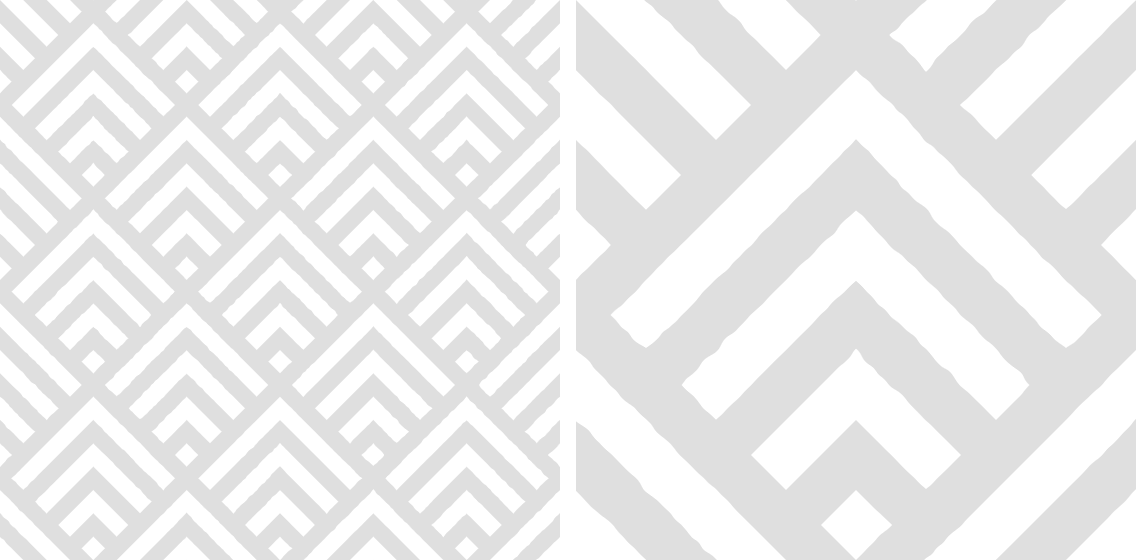
Left: the whole. Right: its middle third, enlarged.
Reproduce this pattern procedurally as a WebGL 2 fragment shader.

```glsl
#version 300 es
precision highp float;

uniform vec2 u_resolution;
out vec4 outColor;

const vec3 GROUND_COLOR = vec3(0.873);
const vec3 STRIPE_COLOR = vec3(1.0);
const float REPEATS = 3.0;                // repeats across and down
const vec2 APEX = vec2(0.5, 0.875);       // tip of a chevron, in repeats
const float STRIPE = 0.125;               // stripe width, in diamond sides
const float ARM_END = 1.0 - STRIPE;       // where the chevron arms are cut
const float ROUGH_CELLS = 144.0;          // edge nicks across the canvas
const float PATCH_CELLS = 15.0;           // rough patches across the canvas
const float ROUGH_DEPTH = 0.0022;         // nick depth, in canvas units

float hash(vec2 cell) {
  uvec2 q = uvec2(cell) * uvec2(1597u, 3812u) + 71u;
  uint n = (q.x ^ (q.y << 7)) * 74779u;
  n = (n ^ (n >> 15)) * 48271u;
  n ^= n >> 13;
  return float(n & 65535u) / 65535.0;
}

// Value noise that wraps over the unit square
float wrappedNoise(vec2 uv, float cells) {
  vec2 p = uv * cells;
  vec2 i = floor(p);
  vec2 f = smoothstep(0.0, 1.0, p - i);
  vec2 lo = mod(i, cells);
  vec2 hi = mod(i + 1.0, cells);
  return mix(mix(hash(lo), hash(vec2(hi.x, lo.y)), f.x),
             mix(hash(vec2(lo.x, hi.y)), hash(hi), f.x), f.y);
}

// Distance inside the nested chevrons, in canvas units
float chevrons(vec2 uv) {
  vec2 p = uv * REPEATS - APEX;
  vec2 diagonal = vec2(p.x - p.y, -p.x - p.y);
  // Cell borders lie mid-gap so that edges smooth on both sides
  float margin = 0.5 * STRIPE;
  vec2 cell = fract(diagonal + margin) - margin;
  float depth = min(cell.x, cell.y);
  float reach = max(cell.x, cell.y);
  float band = 0.5 * STRIPE - abs(mod(depth + margin, 2.0 * STRIPE) - STRIPE);
  return min(band, ARM_END - reach) / (REPEATS * sqrt(2.0));
}

void main() {
  vec2 uv = gl_FragCoord.xy / u_resolution;
  float pixel = 1.0 / min(u_resolution.x, u_resolution.y);

  // Slightly ragged edges in scattered patches
  float patchiness = smoothstep(0.3, 0.75, wrappedNoise(uv, PATCH_CELLS));
  float nick = (wrappedNoise(uv, ROUGH_CELLS) - 0.5) * ROUGH_DEPTH * patchiness;

  float coverage = clamp((chevrons(uv) + nick) / pixel + 0.5, 0.0, 1.0);
  outColor = vec4(mix(GROUND_COLOR, STRIPE_COLOR, coverage), 1.0);
}
```
